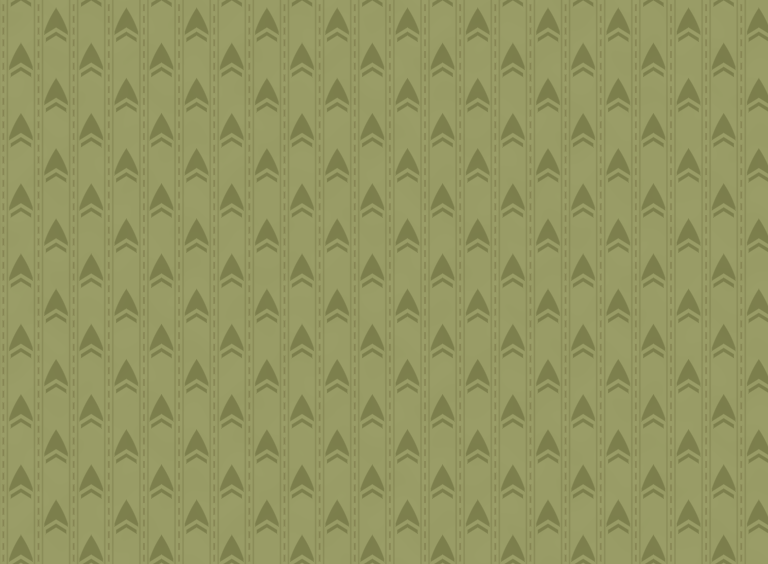
Write a Shadertoy shader that draws this pattern.

```glsl
// Olive wallpaper of staggered arrowheads between pinstripes with dashed centres.

const float PITCH = 0.0623;              // column spacing, in canvas heights
const vec2 FIRST_TIP = vec2(0.596, 0.83); // first arrow tip, in pitches

const vec3 GROUND = vec3(0.600, 0.612, 0.400);
const vec3 STRIPE = vec3(0.545, 0.552, 0.348);
const vec3 DASH   = vec3(0.515, 0.508, 0.315);
const vec3 ARROW  = vec3(0.488, 0.498, 0.300);

// Coverage of a shape from its signed distance.
float fill(float dist, float blur) {
    return 1.0 - smoothstep(-blur, blur, dist);
}

// Arrowhead with bulging sides and a notched base; p.y runs down from the tip.
float arrowhead(vec2 p, float halfWidth) {
    float t = clamp(p.y / 0.68, 0.0, 1.0);
    float side = abs(p.x) - halfWidth * t * (1.35 - 0.35 * t);
    float base = p.y - 0.56 - 0.62 * abs(p.x);
    return max(max(side, base) * 0.85, -p.y);
}

// Bent bar parallel to the notch of the arrowhead.
float chevron(vec2 p, float halfWidth, float centre, float thickness) {
    float bar = abs(p.y - centre - 0.62 * abs(p.x)) - 0.5 * thickness;
    return max(bar * 0.85, abs(p.x) - halfWidth);
}

// Vertical row of dashes, with x measured from its centre line.
float dashes(vec2 p, float period, vec2 halfSize) {
    float y = (fract(p.y / period) - 0.5) * period;
    vec2 d = abs(vec2(p.x, y)) - halfSize;
    return max(d.x, d.y);
}

// Faint uneven tone from layered sines.
float mottle(vec2 p) {
    float a = sin(p.x * 2.3 + 1.7 * sin(p.y * 1.9));
    float b = sin(p.y * 5.1 + 1.3 * sin(p.x * 4.3));
    return 0.6 * a + 0.4 * b;
}

void mainImage(out vec4 fragColor, in vec2 fragCoord) {
    vec2 p = fragCoord / (iResolution.y * PITCH);
    float blur = 0.8 / (iResolution.y * PITCH);

    // Column cells; every second column is shifted by half a repeat.
    float column = floor(p.x - FIRST_TIP.x + 0.5);
    float x = p.x - FIRST_TIP.x - column;
    float drop = mod(FIRST_TIP.y + column - p.y + 0.5, 2.0) - 0.5;
    vec2 cell = vec2(x, drop);

    // Stitched band on the border between columns.
    float fromBorder = 0.5 - abs(x);
    float line = abs(fromBorder - 0.114) - 0.022;
    float stitch = dashes(vec2(fromBorder, p.y), 1.0 / 3.0, vec2(0.024, 0.095));

    // Arrow and the chevron under it.
    float motif = min(arrowhead(cell, 0.335), chevron(cell, 0.29, 0.735, 0.11));

    vec3 color = GROUND;
    color = mix(color, STRIPE, fill(line, blur));
    color = mix(color, DASH, 0.85 * fill(stitch, blur));
    color = mix(color, ARROW, fill(motif, blur));
    color += 0.004 * mottle(p);

    fragColor = vec4(color, 1.0);
}
```
